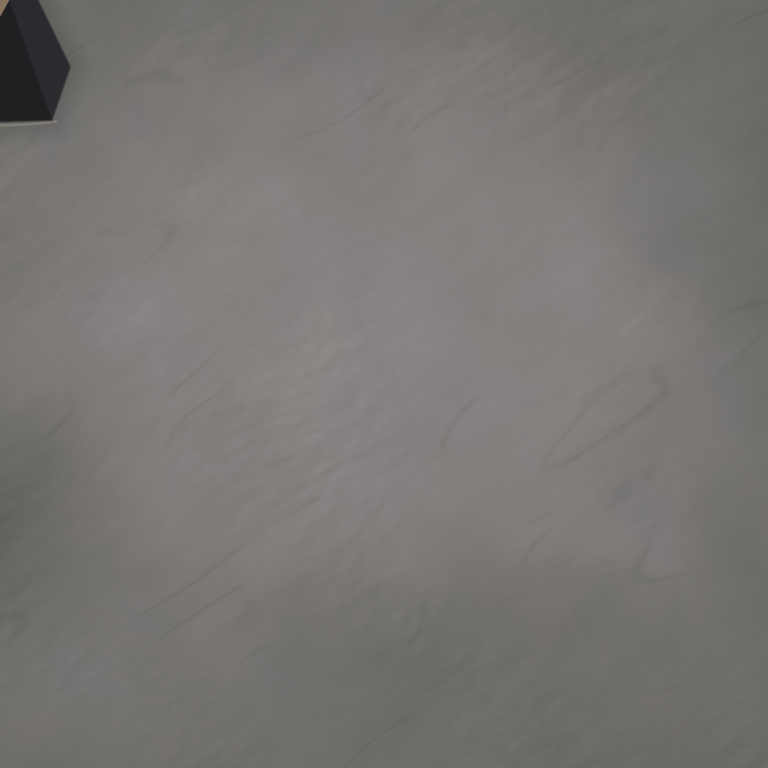
Reproduce this texture procedurally as a WebGL 1 fragment shader.

```glsl
precision highp float;
// Softly lit, trowelled concrete with a dark box in the upper left corner.
// A broad glow and dim pools set the tone; stretched gradient noise adds
// cloudy stains, slanted trowel streaks, embossed wrinkles and thin grooves.

#define TROWEL_ANGLE 0.58
#define STAIN_AMOUNT 0.21
#define STREAK_AMOUNT 0.10
#define WRINKLE_AMOUNT 0.22
#define GROOVE_AMOUNT 0.15
#define GRAIN_AMOUNT 0.035
#define EDGE_SOFTNESS 0.0022
#define SHADE_COLOR vec3(0.380, 0.382, 0.364)
#define LIGHT_COLOR vec3(0.545, 0.524, 0.522)
#define BOX_COLOR vec3(0.125, 0.125, 0.138)

uniform vec2 u_resolution;

vec2 gradientAt(vec2 cell) {
  vec3 h = fract(cell.xyx * vec3(0.1031, 0.1030, 0.0973));
  h += dot(h, h.yzx + 33.33);
  float angle = 6.2832 * fract((h.x + h.y) * h.z);
  return vec2(cos(angle), sin(angle));
}

// Gradient noise, roughly -0.7 to 0.7
float noise(vec2 p) {
  vec2 i = floor(p), f = p - i;
  vec2 u = f * f * f * (f * (f * 6.0 - 15.0) + 10.0);
  vec2 e = vec2(1.0, 0.0);
  float low = mix(dot(gradientAt(i), f),
                  dot(gradientAt(i + e), f - e), u.x);
  float high = mix(dot(gradientAt(i + e.yx), f - e.yx),
                   dot(gradientAt(i + e.xx), f - e.xx), u.x);
  return mix(low, high, u.y);
}

float fbm(vec2 p) {
  float sum = 0.0, gain = 0.6;
  for (int i = 0; i < 4; i++) {
    sum += gain * noise(p);
    p = mat2(1.6, 1.2, -1.2, 1.6) * p + 17.3;
    gain *= 0.52;
  }
  return sum;
}

float pool(vec2 p, vec2 center, vec2 radius) {
  vec2 d = (p - center) / radius;
  return exp(-dot(d, d));
}

// Signed distance to the line a-b, positive on its left
float side(vec2 p, vec2 a, vec2 b) {
  vec2 d = normalize(b - a);
  return d.x * (p.y - a.y) - d.y * (p.x - a.x);
}

float cover(float d) {
  return smoothstep(-EDGE_SOFTNESS, EDGE_SOFTNESS, d);
}

// Broad light and dark regions, with edges bent by noise
float lighting(vec2 p) {
  vec2 q = p + 0.10 * vec2(fbm(p * 3.0 + 4.0), fbm(p * 3.0 + 31.0));
  float r = length((q - vec2(0.47, 0.56)) / vec2(0.54, 0.44));
  float tone = 0.19 + 0.72 * exp(-r * r * r);
  tone -= 0.42 * pool(q, vec2(-0.02, 0.33), vec2(0.15, 0.10));
  tone -= 0.25 * pool(q, vec2(0.48, 0.17), vec2(0.19, 0.11));
  tone -= 0.24 * pool(q, vec2(1.02, 0.70), vec2(0.12, 0.22));
  tone += 0.18 * pool(q, vec2(0.17, 0.07), vec2(0.20, 0.12));
  return tone + 0.20 * pool(q, vec2(0.80, 0.27), vec2(0.09, 0.06));
}

// Marks left by the trowel, long along its sweep and thin across it
float trowelMarks(vec2 p) {
  float c = cos(TROWEL_ANGLE), s = sin(TROWEL_ANGLE);
  vec2 q = vec2(c * p.x + s * p.y, c * p.y - s * p.x);
  q.y += 0.025 * noise(p * 5.0 + 9.0);
  float streaks = fbm(q * vec2(7.0, 19.0));
  float worn = smoothstep(-0.15, 0.35, noise(p * 4.2 + 2.7));
  vec2 w = q * vec2(17.0, 42.0);
  float relief = fbm(w) - fbm(w + vec2(0.10, -0.32));
  float line = abs(noise(q * vec2(3.5, 15.0) + 50.0));
  float groove = 1.0 - smoothstep(0.0, 0.055, line);
  groove *= smoothstep(0.12, 0.40, noise(q * vec2(7.0, 10.0) + 71.0));
  return STREAK_AMOUNT * streaks - GROOVE_AMOUNT * groove
       + WRINKLE_AMOUNT * relief * mix(0.22, 1.0, worn);
}

vec3 addBox(vec3 color, vec2 p) {
  vec2 top = vec2(0.050, 1.0), right = vec2(0.092, 0.913);
  vec2 foot = vec2(0.068, 0.843), left = vec2(0.0, 0.841);
  float inside = min(side(p, foot, right), side(p, right, top));
  inside = min(inside, side(p, left, foot));
  // Contact shadow and the pale rim under the box
  color *= 1.0 - 0.10 * smoothstep(-0.035, 0.0, inside);
  float rim = abs(p.y - 0.837 - 0.9 * p.x * p.x);
  rim = (1.0 - smoothstep(0.0, 0.003, rim)) * cover(0.074 - p.x);
  color = mix(color, vec3(0.58, 0.56, 0.53), 0.6 * rim);
  // Two dark faces and a sliver of the tan lid
  float face = cover(side(p, foot, vec2(0.012, 1.0)));
  vec3 box = mix(BOX_COLOR + 0.045, BOX_COLOR, face);
  float lid = cover(p.y - 0.978 - 1.8 * p.x);
  box = mix(box, vec3(0.52, 0.45, 0.37), lid);
  return mix(color, box, cover(inside));
}

void main() {
  vec2 p = gl_FragCoord.xy / u_resolution;
  float tone = lighting(p) + STAIN_AMOUNT * fbm(p * 6.0 + 12.0);
  tone += trowelMarks(p) + GRAIN_AMOUNT * noise(p * 95.0);
  vec3 color = mix(SHADE_COLOR, LIGHT_COLOR, tone);
  // Faint shift between warm and cool stains
  color += vec3(0.010, 0.0, -0.010) * fbm(p * 5.0 + 83.0);
  gl_FragColor = vec4(addBox(color, p), 1.0);
}
```
